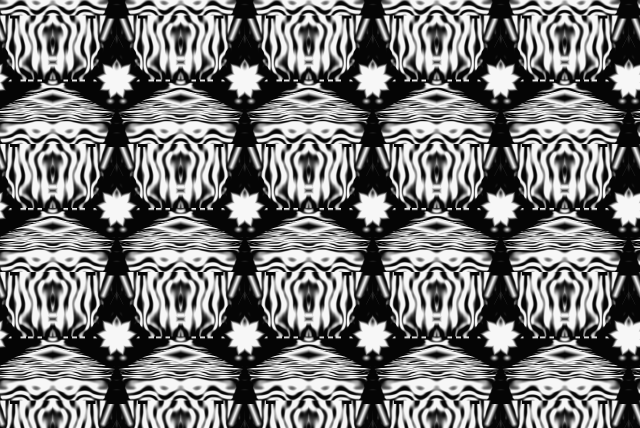
Reproduce this pattern procedurally as a WebGL 2 fragment shader.

```glsl
#version 300 es
precision highp float;
// Mirrored black and white tiles: a pale lotus in a dark niche, between upright grain and a rippled mound.

uniform vec2 u_resolution;
out vec4 fragColor;

const vec2  REPEATS = vec2(5.0, 3.3333);    // tiles across and down
const vec2  OFFSET = vec2(0.912, 0.12);     // lotus axis, top seam
const vec3  INK = vec3(0.02);
const vec3  PAPER = vec3(0.97);
const float STREAKS = 14.0;                 // grain lines per tile
const float WARP = 1.8;                     // bending of the grain
const float SOFTNESS = 0.85;                // width of the grey edges
const float EDGE = 45.0;                    // sharpness of drawn shapes
const vec2  LOTUS = vec2(0.0, 0.507);
const float PETALS = 9.0;
const float PETAL_TIP = 0.162;
const float PETAL_NOTCH = 0.108;
const float TAU = 6.28319;

float hash(vec2 p) {
    vec3 q = fract(p.xyx * 0.1031);
    q += dot(q, q.yzx + 33.33);
    return fract((q.x + q.y) * q.z);
}

float noise(vec2 p) {
    vec2 i = floor(p), f = fract(p);
    f = f * f * (3.0 - 2.0 * f);
    return mix(mix(hash(i), hash(i + vec2(1, 0)), f.x),
               mix(hash(i + vec2(0, 1)), hash(i + vec2(1, 1)), f.x), f.y);
}

// Lens-shaped streaks that run along y
float grain(vec2 p) {
    float bend = noise(p * vec2(12.0, 8.0) + 5.0);
    float fleck = noise(p * vec2(34.0, 12.0) + 17.0);
    return 0.8 * sin(TAU * (p.x * STREAKS + WARP * bend)) + 1.7 * (fleck - 0.5) + 0.28;
}

float segment(vec2 p, vec2 a, vec2 b) {
    vec2 d = b - a;
    return length(p - a - d * clamp(dot(p - a, d) / dot(d, d), 0.0, 1.0));
}

float ellipse(vec2 p, vec2 r) {
    return (length(p / r) - 1.0) * min(r.x, r.y);
}

float lotus(vec2 p) {
    float turn = atan(p.x, -p.y) / TAU * PETALS;
    float valley = 2.0 * abs(fract(turn + 0.5) - 0.5);
    float reach = mix(PETAL_TIP, PETAL_NOTCH, pow(valley, 0.8));
    reach *= 1.0 - 0.12 * smoothstep(-0.12, 0.05, p.y);
    return length(p) - reach;
}

// Upright grain around a pointed niche; y runs downward
float upperHalf(vec2 p) {
    float v = grain(p);
    float ragged = 0.045 * (noise(p * 28.0) - 0.5);
    float niche = 0.035 + 0.44 * max(p.y - 0.08, 0.0) + ragged;
    v -= 1.9 * smoothstep(0.015, -0.015, p.x - niche);
    v -= 1.1 * smoothstep(0.39, 0.48, p.y);
    // Slanting leaves and dark bars under the seam
    float leaf = segment(p, vec2(0.045, 0.03), vec2(0.105, 0.18));
    v = mix(v, (0.015 - leaf) * EDGE, smoothstep(0.05, 0.025, leaf));
    v = max(v, -0.35 - 160.0 * segment(p, vec2(0.0, 0.15), vec2(0.05, 0.25)));
    float bars = max(min(p.x - 0.075, abs(p.x - 0.2) - 0.035), p.y - 0.025);
    if (p.y < 0.025 && (p.x < 0.075 || abs(p.x - 0.2) < 0.035)) v = bars * EDGE - 1.0;
    // Ornament on the mound axis
    vec2 c = vec2(0.5 - p.x, p.y);
    v = max(v, -ellipse(c - vec2(0.115, 0.33), vec2(0.022, 0.05)) * EDGE);
    v = min(v, ellipse(c - vec2(0.0, 0.21), vec2(0.025, 0.045)) * EDGE);
    vec2 box = abs(c - vec2(0.0, 0.36)) - vec2(0.038, 0.045);
    v = max(v, -max(box.x, box.y) * EDGE);
    vec2 slot = abs(c - vec2(0.0, 0.365)) - vec2(0.025, 0.009);
    return min(v, max(slot.x, slot.y) * EDGE);
}

// Rippled mound under a dark arch, with a dark cone on the lotus axis
float lowerHalf(vec2 p) {
    float crest = 0.515 + 0.22 * smoothstep(0.0, 0.5, 0.5 - p.x);
    float follow = 1.0 - smoothstep(0.55, 0.85, p.y);
    float v = grain(vec2(p.y - follow * crest, p.x) + 3.0);
    float ragged = 0.03 * (noise(p * vec2(14.0, 40.0)) - 0.5);
    v -= 1.9 * smoothstep(0.015, -0.015, p.y - crest + ragged);
    v -= 0.75 * smoothstep(0.13, 0.03, p.y - crest) * smoothstep(0.45, 0.3, p.x);
    float cone = 0.38 * (p.y - 0.73) + ragged;
    v -= 1.8 * smoothstep(0.012, -0.012, p.x - cone) * step(0.7, p.y);
    // Dark lozenge with a pale rim
    vec2 c = abs(p - vec2(0.5, 0.645));
    float lozenge = (c.x / 0.12 + c.y / 0.032 - 1.0) * 0.03;
    v = mix(v, lozenge * EDGE, smoothstep(0.035, 0.018, lozenge));
    // Broken line along the middle seam
    float dash = step(0.62, noise(vec2(p.x * 30.0, 4.0)));
    return max(v, dash * (0.009 - abs(p.y - 0.505)) * 90.0 - (1.0 - dash) * 3.0);
}

float tone(vec2 uv) {
    vec2 tile = fract(vec2(uv.x, 1.0 - uv.y) * REPEATS - OFFSET);
    vec2 p = vec2(min(tile.x, 1.0 - tile.x), tile.y);
    float v = p.y < 0.5 ? upperHalf(p) : lowerHalf(p);
    // Lotus with its dark surround, drop and stem flecks
    float flower = lotus(p - LOTUS);
    v = mix(v, -flower * EDGE, smoothstep(0.05, 0.025, flower));
    v = min(v, ellipse(p - vec2(0.0, 0.382), vec2(0.012, 0.022)) * EDGE);
    v = max(v, -ellipse(p - vec2(0.05, 0.668), vec2(0.016, 0.012)) * EDGE);
    return smoothstep(-SOFTNESS, SOFTNESS, v);
}

void main() {
    // Four samples smooth the seams
    float sum = 0.0;
    for (int i = 0; i < 4; i++) {
        vec2 shift = vec2(i % 2, i / 2) * 0.5 - 0.25;
        sum += tone((gl_FragCoord.xy + shift) / u_resolution);
    }
    fragColor = vec4(mix(INK, PAPER, sum * 0.25), 1.0);
}
```
